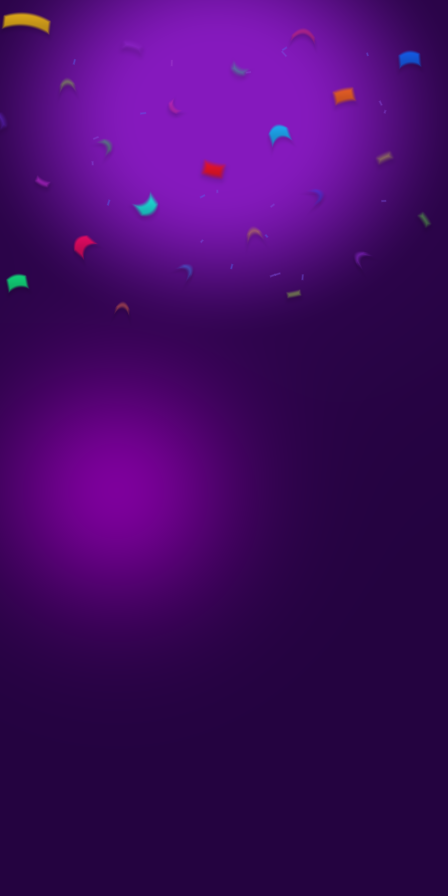
A Shadertoy shader for this background:

```glsl
float hash(float n) {
    return fract(sin(n * 91.345 + 4.17) * 4753.53);
}

vec3 hueColor(float hue) {
    return clamp(abs(fract(hue + vec3(0.0, 0.667, 0.333)) * 6.0 - 3.0) - 1.0, 0.0, 1.0);
}

float boxDistance(vec2 p, vec2 halfSize) {
    vec2 d = abs(p) - halfSize;
    return length(max(d, 0.0)) + min(max(d.x, d.y), 0.0);
}

// Soft coverage of a rotated, slightly curled paper strip
float paper(vec2 p, vec2 halfSize, float angle, float curl, float blur) {
    float c = cos(angle), s = sin(angle);
    p = mat2(c, -s, s, c) * p;
    p.y += curl * (p.x * p.x / halfSize.x - 0.3 * halfSize.x);
    return 1.0 - smoothstep(-blur, blur, boxDistance(p, halfSize));
}

vec3 backdrop(vec2 p) {
    vec3 color = vec3(0.14, 0.012, 0.25);

    // Broad spotlight at the top, with a faint halo
    float top = length((p - vec2(0.485, 1.74)) * vec2(0.9, 1.0));
    color += vec3(0.07, 0.01, 0.09) * exp(-top * top * 3.5);
    color = mix(color, vec3(0.52, 0.10, 0.74), 1.0 - smoothstep(0.16, 0.51, top));

    // Round magenta glow at the left
    float side = length(p - vec2(0.26, 0.906));
    color = mix(color, vec3(0.49, 0.0, 0.61), exp(-side * side * 14.5));
    return color;
}

void mainImage(out vec4 fragColor, in vec2 fragCoord) {
    vec2 p = fragCoord / iResolution.xy * vec2(1.0, 2.0);
    float pixel = 1.0 / iResolution.x;
    vec3 color = backdrop(p);

    // Confetti falling in a golden-ratio scatter
    for (int i = 0; i < 24; i++) {
        float n = float(i);
        bool large = i % 3 == 0;
        vec2 center = vec2(fract(0.06 + 0.618 * n), 1.953 - 0.0277 * n);
        vec2 halfSize = large ? vec2(0.021, 0.013) : vec2(0.014, 0.005);
        halfSize.x += 0.03 * exp(-n);
        float blur = pixel + mix(0.002, 0.009, hash(n + 7.0) * exp(-n * 0.04));
        float angle = (hash(n) - 0.5) * 2.2 * smoothstep(0.0, 8.0, n) - 0.12;
        float curl = (hash(n + 31.0) - 0.5) * 1.6;
        vec3 tint = hueColor(0.13 + 0.823 * n);
        tint = mix(tint, vec3(0.65, 0.45, 0.8), large ? 0.08 : 0.4);
        tint *= 0.85 + 0.15 * smoothstep(-0.02, 0.02, p.y - center.y);

        float shadow = paper(p - center + vec2(0.0, 0.007), halfSize, angle, curl, blur + 0.008);
        color *= 1.0 - 0.2 * shadow;
        float cover = paper(p - center, halfSize, angle, curl, blur);
        color = mix(color, tint, cover * (large ? 0.85 : 0.55));
    }

    // Tiny distant flecks
    for (int i = 0; i < 22; i++) {
        float n = float(i) + 60.0;
        vec2 center = vec2(0.15 + 0.75 * hash(n), 1.3 + 0.6 * hash(n + 43.0));
        vec2 halfSize = vec2(0.003 + 0.005 * hash(n + 5.0), 0.0018);
        float cover = paper(p - center, halfSize, hash(n + 17.0) * 3.14, 0.0, pixel);
        vec3 tint = mix(vec3(0.3, 0.4, 0.95), vec3(0.65, 0.25, 0.8), hash(n + 11.0));
        color = mix(color, tint, cover * 0.5);
    }

    fragColor = vec4(color, 1.0);
}
```
